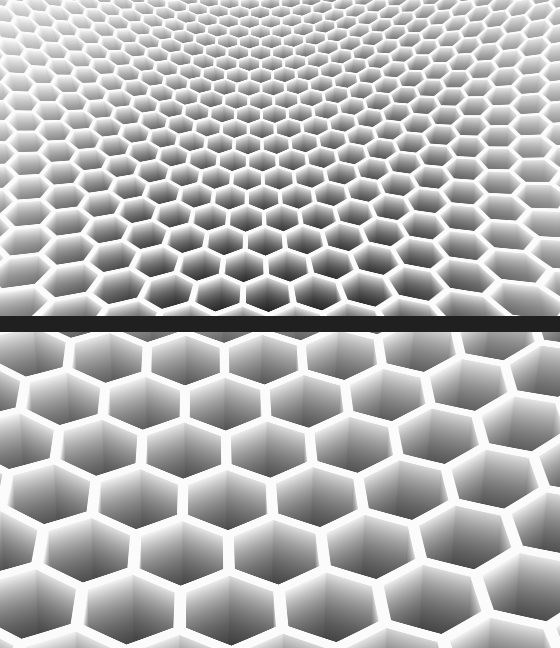
Top, the full canvas; bottom, a detail of the centre.
A Shadertoy shader for this pattern:

```glsl
// Deep white honeycomb wells on a curved sheet seen at a slant, shaded darker with depth.

const float RIM_HALF = 0.06;               // half rim width, in cell pitches
const float RIM_GREY = 0.985;
const float WALL_GREY = 0.90;              // wall brightness just below the rim
const float FLOOR_GREY = 0.04;
const float DEPTH_FADE = 14.0;             // how fast the wells darken
const float CELL_VARIATION = 0.07;
const float FACE_CONTRAST = 0.07;
const float MIST = 0.38;                   // brightening toward the far sides
const float CENTER_X = -0.08;              // axis of the curved sheet
const float ROW_BEND = 0.24;               // upward bow of the rows
const float ROW_SPREAD = 0.25;             // widening of rows toward the sides
const float PITCH = 0.093;                 // cell pitch at mid height
const float ROW_SCALE = 12.5;
const float ROW_GROWTH = 1.3;
const vec2 PHASE = vec2(2.76, 11.47);      // a cell center in sheet space
const vec2 HEX_PERIOD = vec2(1.0, 1.7320508);

float hash(vec2 p) {
    return fract(sin(dot(p, vec2(127.1, 311.7))) * 43758.5453);
}

// Canvas position to flat sheet position; the viewer's foot is at the origin.
vec2 sheetPosition(vec2 p) {
    float x = p.x - CENTER_X;
    float y = (p.y - ROW_BEND * x * x) / (1.0 + ROW_SPREAD * x * x);
    float pitch = PITCH * exp(y * (0.5 * y - 0.98));
    return vec2(x / pitch, ROW_SCALE * exp(ROW_GROWTH * y));
}

// Offset from the center of the nearest hexagon.
vec2 hexOffset(vec2 p) {
    vec2 a = p - HEX_PERIOD * floor(p / HEX_PERIOD + 0.5);
    vec2 b = p - HEX_PERIOD * (floor(p / HEX_PERIOD) + 0.5);
    return dot(a, a) < dot(b, b) ? a : b;
}

vec2 faceNormal(int i) {
    float angle = float(i) * 1.0471976;
    return vec2(cos(angle), sin(angle));
}

// Grey of the inner wall met by the view ray entering the well.
float wellGrey(vec2 q, vec2 toFar, float distanceToFoot, float px) {
    float travel = 1e3;
    float face = 0.0;
    for (int i = 0; i < 3; i++) {
        vec2 n = faceNormal(i);
        float along = dot(toFar, n);
        n *= along < 0.0 ? -1.0 : 1.0;
        float slope = max(abs(along), 1e-3);
        float hit = (0.5 - RIM_HALF - dot(q, n)) / slope;
        float blur = px / slope;
        face = mix(face, n.x, smoothstep(-blur, blur, travel - hit));
        travel = min(travel, hit);
    }
    float light = exp(-DEPTH_FADE * max(travel, 0.0) / distanceToFoot);
    return mix(FLOOR_GREY, WALL_GREY, light) * (1.0 - FACE_CONTRAST * face);
}

void mainImage(out vec4 fragColor, in vec2 fragCoord) {
    vec2 p = (fragCoord - 0.5 * iResolution.xy) / iResolution.y;
    vec2 sheet = sheetPosition(p);
    float px = 0.6 * length(fwidth(sheet));

    vec2 lattice = sheet - PHASE;
    vec2 q = hexOffset(lattice);
    vec2 id = floor((lattice - q) * 2.0 / HEX_PERIOD + 0.5);

    // Wells
    float distanceToFoot = length(sheet);
    float grey = wellGrey(q, sheet / distanceToFoot, distanceToFoot, px);
    grey *= 1.0 + CELL_VARIATION * (hash(id) - 0.5);

    // Pale mist at the sides, strongest on the upper left
    float side = smoothstep(0.35, 1.05, length(p * vec2(1.0, 0.7)));
    float corner = smoothstep(0.3, 1.2, 0.6 * p.y - p.x);
    grey = mix(grey, 1.0, MIST * max(side, 1.3 * corner));

    // Rims
    float edge = 0.5;
    for (int i = 0; i < 3; i++) {
        edge = min(edge, 0.5 - abs(dot(q, faceNormal(i))));
    }
    float rim = 1.0 - smoothstep(-0.5 * px, 0.5 * px, edge - RIM_HALF);
    fragColor = vec4(vec3(mix(grey, RIM_GREY, rim)), 1.0);
}
```
